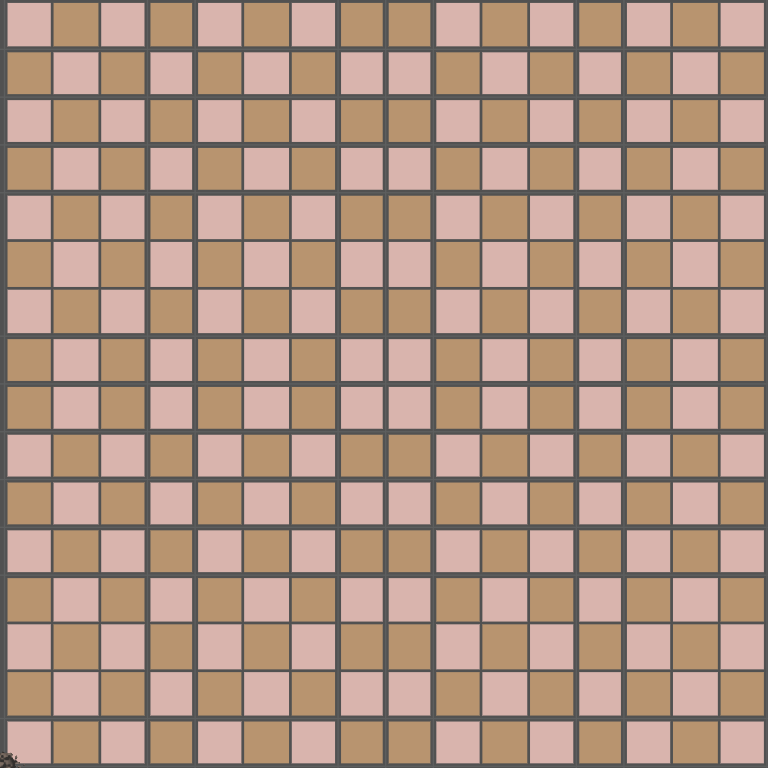
A WebGL 2 fragment shader for this pattern:

```glsl
#version 300 es
precision highp float;
// A 16 by 16 board of tan and pink tiles, mirrored about both centre lines.
// Grey grout lines are wide or thin as set by one bit per line; wide ones have
// a paler core. A small speckled chip darkens the lower left corner.

uniform vec2 u_resolution;
out vec4 outColor;

const float TILES = 16.0;
const float WIDE_HALF = 0.0039;
const float THIN_HALF = 0.0018;
const float CORE_HALF = 0.0009;
const int WIDE_COLUMNS = 0x13399;  // bit k: vertical line k from the left
const int WIDE_ROWS = 0x19F9E;     // bit k: horizontal line k from the top

const vec3 TAN = vec3(0.722, 0.580, 0.435);
const vec3 PINK = vec3(0.851, 0.706, 0.680);
const vec3 GROUT = vec3(0.316, 0.318, 0.316);
const vec3 GROUT_CORE = vec3(0.365, 0.368, 0.368);
const vec3 CHIP_DARK = vec3(0.20, 0.19, 0.18);
const vec3 CHIP_LIGHT = vec3(0.48, 0.42, 0.38);

float hash(vec2 p) {
    vec3 q = fract(vec3(p.xyx) * 0.1031);
    q += dot(q, q.yzx + 33.33);
    return fract((q.x + q.y) * q.z);
}

float valueNoise(vec2 p) {
    vec2 i = floor(p);
    vec2 f = fract(p);
    f = f * f * (3.0 - 2.0 * f);
    return mix(mix(hash(i), hash(i + vec2(1, 0)), f.x),
               mix(hash(i + vec2(0, 1)), hash(i + vec2(1, 1)), f.x), f.y);
}

// Smooth coverage of a band of given half width at distance d.
float band(float d, float halfWidth, float pixel) {
    return clamp((halfWidth - d) / pixel + 0.5, 0.0, 1.0);
}

// Grout along one axis, u in tiles: x is line coverage, y is pale core.
vec2 groutLines(float u, float pitch, int wideBits, float pixel) {
    float line = clamp(floor(u + 0.5), 0.0, TILES);
    float wide = float((wideBits >> int(line)) & 1);
    float d = abs(u - line) * pitch;
    float coverage = band(d, mix(THIN_HALF, WIDE_HALF, wide), pixel);
    float margin = max(step(u, 0.0), step(TILES, u));
    return vec2(max(coverage, margin), wide * band(d, CORE_HALF, pixel));
}

// Checker whose parity reflects at the middle of the board.
vec3 tileColor(vec2 u) {
    vec2 cell = clamp(floor(u), 0.0, TILES - 1.0);
    vec2 folded = min(cell, TILES - 1.0 - cell);
    return mix(PINK, TAN, mod(folded.x + folded.y, 2.0));
}

// Ragged corner chip with a short tail along the bottom edge.
float chipMask(vec2 p, float pixel) {
    float ragged = (valueNoise(p * 280.0) - 0.5) * 0.012;
    float blob = length(p - vec2(0.008, 0.007)) - 0.014;
    float tail = length(p - vec2(clamp(p.x, 0.0, 0.027), 0.002)) - 0.003;
    return band(min(blob, tail) + ragged, 0.0, pixel);
}

void main() {
    vec2 p = gl_FragCoord.xy / u_resolution;
    float pixel = 1.0 / min(u_resolution.x, u_resolution.y);

    // Board coordinates, with rows counted from the top
    vec2 origin = vec2(0.0059, 0.0020);
    vec2 pitch = vec2(0.06204, 0.06224);
    vec2 u = (vec2(p.x, 1.0 - p.y) - origin) / pitch;

    // Tiles and grout
    vec2 columns = groutLines(u.x, pitch.x, WIDE_COLUMNS, pixel);
    vec2 rows = groutLines(u.y, pitch.y, WIDE_ROWS, pixel);
    vec3 grout = mix(GROUT, GROUT_CORE, max(columns.y, rows.y));
    vec3 color = mix(tileColor(u), grout, max(columns.x, rows.x));

    // Corner chip
    float speckle = smoothstep(0.35, 0.8, valueNoise(p * 330.0 + 17.0));
    vec3 chip = mix(CHIP_DARK, CHIP_LIGHT, speckle);
    color = mix(color, chip, chipMask(p, pixel));

    outColor = vec4(color, 1.0);
}
```
